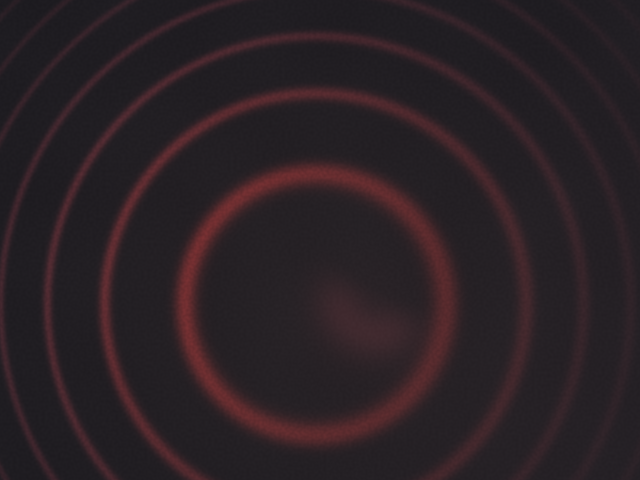
This background is drawn by a WebGL 1 fragment shader. Its source:

```glsl
precision highp float;
// Dim red interference rings on a near-black field, with a faint crescent glow.
// Rings are evenly spaced in squared radius, so they crowd and thin outwards;
// a tilt makes them bright and sharp at upper left, soft and dim at lower right.

uniform vec2 u_resolution;

#define RING_CENTER vec2(-0.009, -0.134)
#define FIRST_RING 0.0743
#define RING_SPACING 0.119
#define RING_SOFTNESS 0.08
#define RING_STRENGTH 1.03
#define RING_REACH 0.6
#define LIGHT_TILT vec2(-0.8, 0.35)
#define CRESCENT_CENTER vec2(0.132, 0.026)
#define CRESCENT_RADIUS 0.088
#define CRESCENT_STRENGTH 0.085
#define GRAIN_SCALE 150.0
#define GRAIN_STRENGTH 0.012

const vec3 EDGE_COLOR = vec3(0.112, 0.106, 0.125);
const vec3 CORE_COLOR = vec3(0.148, 0.130, 0.145);
const vec3 INNER_RED = vec3(0.300, 0.058, 0.050);
const vec3 OUTER_RED = vec3(0.290, 0.085, 0.110);
const vec3 CRESCENT_TINT = vec3(1.0, 0.32, 0.36);

vec2 hashGradient(vec2 cell) {
    vec3 q = fract(cell.xyx * vec3(0.1031, 0.1030, 0.0973));
    q += dot(q, q.yzx + 33.33);
    float angle = 6.2832 * fract((q.x + q.y) * q.z);
    return vec2(cos(angle), sin(angle));
}

float gradientNoise(vec2 p) {
    vec2 i = floor(p);
    vec2 f = p - i;
    vec2 w = f * f * f * (f * (f * 6.0 - 15.0) + 10.0);
    float a = dot(hashGradient(i), f);
    float b = dot(hashGradient(i + vec2(1.0, 0.0)), f - vec2(1.0, 0.0));
    float c = dot(hashGradient(i + vec2(0.0, 1.0)), f - vec2(0.0, 1.0));
    float d = dot(hashGradient(i + 1.0), f - 1.0);
    return mix(mix(a, b, w.x), mix(c, d, w.x), w.y);
}

// Soft rings repeating in squared radius, with none inside the first.
float ringProfile(float radius, float softness) {
    float order = (radius * radius - FIRST_RING) / RING_SPACING;
    float nearest = max(floor(order + 0.5), 0.0);
    float offset = (order - nearest) / softness;
    return exp(-0.5 * offset * offset);
}

// Blurred arc, strongest on its lower left side.
float crescent(vec2 p) {
    vec2 q = p - CRESCENT_CENTER;
    float radius = length(q);
    float band = (radius - CRESCENT_RADIUS) / 0.038;
    float facing = dot(q / max(radius, 0.001), vec2(-0.45, -0.89));
    return exp(-0.5 * band * band) * smoothstep(-0.3, 0.9, facing);
}

void main() {
    vec2 canvas = (gl_FragCoord.xy - 0.5 * u_resolution) / u_resolution.y;
    vec2 p = canvas - RING_CENTER;
    float radius = length(p);
    float tilt = dot(p, LIGHT_TILT);

    // Dark field, slightly warmer around the rings and at lower right
    vec3 color = mix(EDGE_COLOR, CORE_COLOR, exp(-3.0 * radius * radius));
    color += vec3(0.022, 0.014, 0.014) * smoothstep(0.0, 0.6, -tilt);
    color += 0.007 * gradientNoise(canvas * 6.0);

    // Rings fading with distance and away from the light
    float grain = gradientNoise(canvas * GRAIN_SCALE);
    float fade = exp(-radius * radius / (RING_REACH * RING_REACH));
    float lighting = clamp(1.0 + tilt, 0.45, 1.5);
    float softness = RING_SOFTNESS * clamp(1.0 - 0.5 * tilt, 0.8, 1.3);
    float rings = ringProfile(radius, softness) * fade * lighting;
    vec3 red = mix(INNER_RED, OUTER_RED, smoothstep(0.25, 0.75, radius));
    color += red * rings * RING_STRENGTH * (1.0 + 0.15 * grain);

    // Crescent glow with a wider halo
    vec2 halo = (p - vec2(0.1, -0.04)) / 0.12;
    float glow = crescent(p) + 0.22 * exp(-dot(halo, halo));
    color += CRESCENT_TINT * CRESCENT_STRENGTH * glow;

    color += GRAIN_STRENGTH * grain;
    gl_FragColor = vec4(color, 1.0);
}
```
